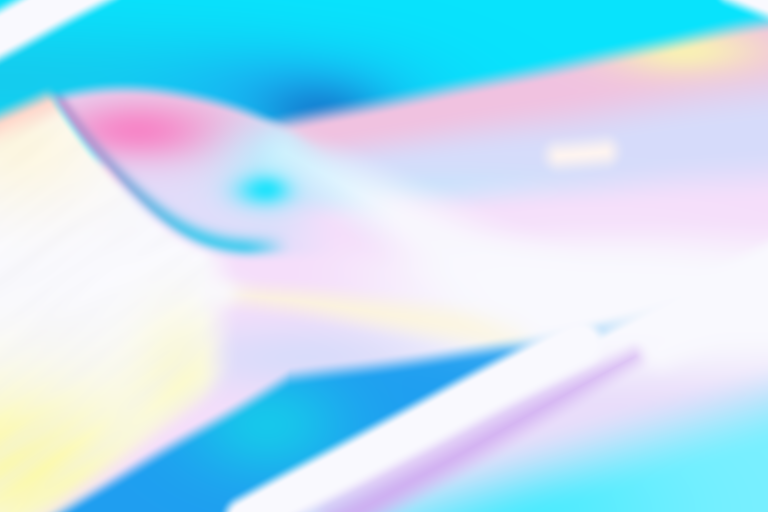
Write a WebGL 1 fragment shader that draws this background.

```glsl
precision highp float;
// Soft iridescent foil: cyan depths, a pastel fan, a cream sheet and a pink lens.
// Curved masks and tapered streaks are layered back to front, tinted by
// elliptical glows; gradient noise adds a faint grain to the cream sheet.

uniform vec2 u_resolution;

const vec3 CYAN = vec3(0.03, 0.89, 0.99);
const vec3 AQUA = vec3(0.48, 0.94, 1.0);
const vec3 TEAL = vec3(0.09, 0.78, 0.92);
const vec3 AZURE = vec3(0.12, 0.62, 0.94);
const vec3 DEEP = vec3(0.08, 0.46, 0.80);
const vec3 ICE = vec3(0.74, 0.92, 0.99);
const vec3 LAVENDER = vec3(0.84, 0.86, 0.98);
const vec3 LILAC = vec3(0.96, 0.87, 0.98);
const vec3 VIOLET = vec3(0.81, 0.66, 0.94);
const vec3 ROSE = vec3(0.94, 0.76, 0.88);
const vec3 HOT_PINK = vec3(0.97, 0.50, 0.77);
const vec3 PEACH = vec3(1.0, 0.79, 0.75);
const vec3 CREAM = vec3(0.99, 0.96, 0.85);
const vec3 LEMON = vec3(0.98, 0.97, 0.68);
const vec3 WHITE = vec3(0.975, 0.975, 0.995);
const float ASPECT = 1.5;
const float WARP = 0.006;
const float GRAIN = 0.35;

vec2 gradient(vec2 cell) {
  float a = 6.2832 * fract(sin(dot(cell, vec2(127.1, 311.7))) * 4375.5);
  return vec2(cos(a), sin(a));
}

float noise(vec2 p) {
  vec2 i = floor(p), f = fract(p);
  vec2 w = f * f * f * (f * (f * 6.0 - 15.0) + 10.0);
  vec2 e = vec2(1.0, 0.0);
  float low = mix(dot(gradient(i), f), dot(gradient(i + e), f - e), w.x);
  float high = mix(dot(gradient(i + e.yx), f - e.yx), dot(gradient(i + 1.0), f - 1.0), w.x);
  return mix(low, high, w.y);
}

// Coverage of a signed depth, positive inside
float cover(float depth, float soft) {
  return smoothstep(-soft, soft, depth);
}

float glow(vec2 p, vec2 center, vec2 radii) {
  vec2 q = (p - center) / radii;
  return exp(-dot(q, q));
}

// Tapered capsule from a to b
float streak(vec2 p, vec2 a, vec2 b, float ra, float rb, float soft) {
  vec2 ab = b - a;
  float h = clamp(dot(p - a, ab) / dot(ab, ab), 0.0, 1.0);
  return cover(mix(ra, rb, h) - length(p - a - ab * h), soft);
}

vec3 skyColor(vec2 p) {
  vec3 c = mix(CYAN, TEAL, 0.8 * glow(p, vec2(0.0, 0.84), vec2(0.5, 0.12)));
  c = mix(c, AZURE, 0.6 * glow(p, vec2(0.55, 0.82), vec2(0.26, 0.09)));
  return mix(c, DEEP, 0.85 * glow(p, vec2(0.63, 0.775), vec2(0.12, 0.065)));
}

// Pastel bands that fan out to the right below the sky
vec3 fanColor(vec2 p, float depth) {
  float t = depth / (0.31 + 0.2 * (p.x - 0.85));
  vec3 c = mix(ROSE, LAVENDER, smoothstep(0.14, 0.45, t));
  c = mix(c, ICE, 0.6 * glow(p, vec2(0.85, 0.61), vec2(0.35, 0.05)));
  c = mix(c, LILAC, smoothstep(0.55, 0.8, t));
  c = mix(c, WHITE, smoothstep(0.85, 1.15, t) * smoothstep(0.55, 1.0, p.x));
  c = mix(c, LEMON, 0.85 * glow(p, vec2(1.34, 0.9), vec2(0.15, 0.05)));
  c = mix(c, LAVENDER, 0.9 * glow(p, vec2(0.6, 0.30), vec2(0.3, 0.07)));
  c = mix(c, CREAM, 0.9 * streak(p, vec2(0.42, 0.43), vec2(1.0, 0.355), 0.01, 0.035, 0.03));
  return mix(c, vec3(1.0, 0.96, 0.94), streak(p, vec2(1.09, 0.697), vec2(1.18, 0.705), 0.02, 0.02, 0.025));
}

vec3 sheetColor(vec2 p) {
  float grain = noise(vec2(dot(p, vec2(0.8, 0.6)) * 5.0, dot(p, vec2(-0.6, 0.8)) * 32.0));
  vec3 c = mix(WHITE, CREAM, 0.8 * glow(p, vec2(0.03, 0.72), vec2(0.18, 0.13)));
  float lemon = glow(p, vec2(0.04, 0.09), vec2(0.25, 0.17)) + 0.5 * glow(p, vec2(0.36, 0.27), vec2(0.1, 0.13));
  c = mix(c, LEMON, clamp(lemon * (0.9 + GRAIN * grain), 0.0, 1.0));
  return c + 0.05 * GRAIN * grain;
}

vec3 lensColor(vec2 p, float rimDepth) {
  vec3 c = mix(LAVENDER, LILAC, 0.4);
  c = mix(c, ROSE, 0.85 * glow(p, vec2(0.34, 0.77), vec2(0.26, 0.085)));
  c = mix(c, HOT_PINK, 0.9 * glow(p, vec2(0.27, 0.745), vec2(0.15, 0.055)));
  c = mix(c, ICE, glow(p, vec2(0.55, 0.68), vec2(0.12, 0.09)));
  c = mix(c, CYAN, 0.85 * glow(p, vec2(0.52, 0.63), vec2(0.055, 0.03)));
  float rim = exp(-pow((rimDepth - 0.016) / 0.022, 2.0));
  vec3 rimColor = mix(VIOLET * 0.85, TEAL, smoothstep(0.13, 0.42, p.x));
  return mix(c, rimColor, 0.7 * rim * (1.0 - smoothstep(0.47, 0.58, p.x)));
}

void main() {
  vec2 p = gl_FragCoord.xy / u_resolution * vec2(ASPECT, 1.0);
  p += WARP * vec2(noise(p * 4.0), noise(p * 4.0 + 17.0));

  // Sky and fan
  float fanDepth = 0.785 + 0.21 * (p.x - 0.68) - p.y;
  vec3 color = mix(skyColor(p), fanColor(p, fanDepth), cover(fanDepth, 0.025));

  // Blue hollow under the fan
  float k = p.x - 0.566;
  float hollow = min(0.262 + 0.11 * k + 0.1 * k * k, 0.262 + 0.583 * k) - p.y;
  vec3 hollowColor = mix(AZURE, TEAL, glow(p, vec2(0.52, 0.17), vec2(0.15, 0.1)));
  color = mix(color, hollowColor, cover(hollow, 0.022));

  // Pale lower right corner running into aqua
  float corner = 0.008 + 0.526 * (p.x - 0.518) - p.y;
  vec3 cornerColor = mix(WHITE, mix(LAVENDER, LILAC, 0.6), 1.0 - smoothstep(0.2, 0.36, p.y));
  vec3 aqua = mix(AQUA, CYAN, 0.4 * glow(p, vec2(1.0, 0.0), vec2(0.3, 0.15)));
  cornerColor = mix(cornerColor, aqua, cover(0.06 + 0.29 * (p.x - 0.98) - p.y, 0.09));
  color = mix(color, cornerColor, cover(corner, 0.02));

  // Cream sheet, bounded above by the rim of the lens
  float rimSide = max(0.5 - p.x, 0.0);
  float rimDepth = p.y - 0.5 - 1.97 * rimSide * rimSide;
  float sheetTop = 0.775 + 0.45 * p.x - p.y;
  float sheetBase = (p.y - 0.22 - 0.76 * (p.x - 0.39)) * 0.8;
  float sheet = cover(sheetTop, 0.022) * cover(-rimDepth, 0.03) * cover(sheetBase, 0.03) * cover(0.43 - p.x, 0.04);
  vec3 sheetTint = mix(sheetColor(p), PEACH, 0.8 * (1.0 - smoothstep(0.0, 0.07, sheetTop)));
  color = mix(color, sheetTint, sheet);

  // Pink lens
  float lensTop = 0.828 - 0.85 * (p.x - 0.25) * (p.x - 0.25) - p.y;
  float lens = cover(lensTop, 0.018) * cover(rimDepth, 0.018) * (1.0 - smoothstep(0.52, 0.68, p.x));
  color = mix(color, lensColor(p, rimDepth), lens);

  // White light: diagonal ray and central pool
  vec3 rayColor = mix(vec3(0.82, 0.96, 1.0), WHITE, smoothstep(0.55, 0.8, p.x));
  color = mix(color, rayColor, 0.9 * streak(p, vec2(0.56, 0.70), vec2(1.05, 0.42), 0.025, 0.08, 0.05));
  color = mix(color, WHITE, 0.95 * glow(p, vec2(1.18, 0.43), vec2(0.28, 0.10)));
  color = mix(color, WHITE, 0.8 * glow(p, vec2(0.43, 0.43), vec2(0.04, 0.03)));

  // Violet edge and glossy strokes
  color = mix(color, VIOLET, 0.85 * streak(p, vec2(0.66, -0.02), vec2(1.24, 0.305), 0.03, 0.008, 0.03));
  color = mix(color, WHITE, streak(p, vec2(0.48, -0.012), vec2(1.13, 0.33), 0.04, 0.045, 0.014));
  color = mix(color, WHITE, streak(p, vec2(1.29, 0.32), vec2(1.36, 0.36), 0.03, 0.03, 0.035));
  color = mix(color, WHITE, streak(p, vec2(-0.06, 0.9), vec2(0.2, 1.04), 0.043, 0.043, 0.015));
  color = mix(color, WHITE, streak(p, vec2(1.43, 1.02), vec2(1.56, 0.97), 0.025, 0.025, 0.015));

  gl_FragColor = vec4(clamp(color, 0.0, 1.0), 1.0);
}
```
